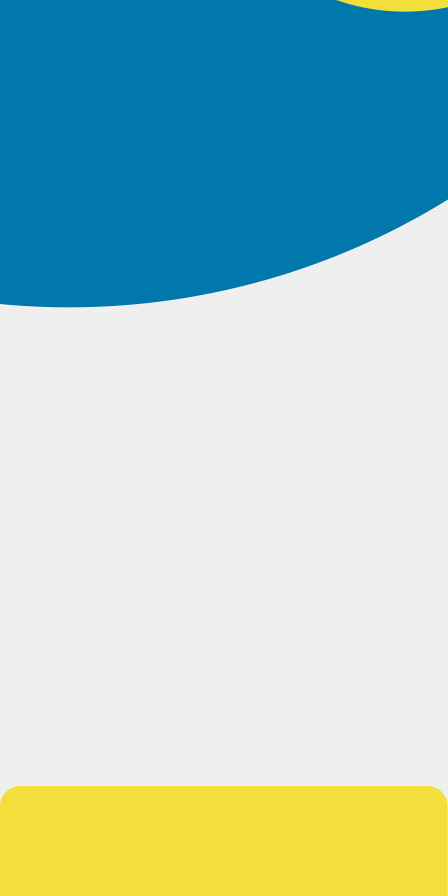
This background is drawn by a WebGL 2 fragment shader. Its source:

```glsl
#version 300 es
precision highp float;

uniform vec2 u_resolution;
out vec4 fragColor;

// Lengths are in canvas widths; circles are (center x, center y, radius)
#define PAPER vec3(0.937, 0.937, 0.937)
#define BLUE vec3(0.0, 0.471, 0.671)
#define YELLOW vec3(0.949, 0.875, 0.231)
#define BLUE_DISC vec3(0.154, 2.921, 1.607)
#define YELLOW_DISC vec3(0.904, 2.440, 0.466)
#define PANEL_TOP 0.2455
#define PANEL_RIGHT 0.999
#define PANEL_CORNER 0.045

float circleDistance(vec2 p, vec3 circle) {
    return length(p - circle.xy) - circle.z;
}

float roundedBoxDistance(vec2 p, vec2 halfSize, float radius) {
    vec2 q = abs(p) - halfSize + radius;
    return length(max(q, 0.0)) + min(max(q.x, q.y), 0.0) - radius;
}

// Antialiased coverage over one pixel
float coverage(float distance) {
    return clamp(0.5 - distance * u_resolution.x, 0.0, 1.0);
}

void main() {
    vec2 p = gl_FragCoord.xy / u_resolution.x;

    // Large discs hanging from the top edge
    vec3 color = mix(PAPER, BLUE, coverage(circleDistance(p, BLUE_DISC)));
    color = mix(color, YELLOW, coverage(circleDistance(p, YELLOW_DISC)));

    // Rounded panel, centered on the bottom edge so only its top shows
    vec2 halfSize = vec2(0.5 * PANEL_RIGHT, PANEL_TOP);
    float panel = roundedBoxDistance(p - vec2(halfSize.x, 0.0), halfSize, PANEL_CORNER);
    color = mix(color, YELLOW, coverage(panel));

    fragColor = vec4(color, 1.0);
}
```
